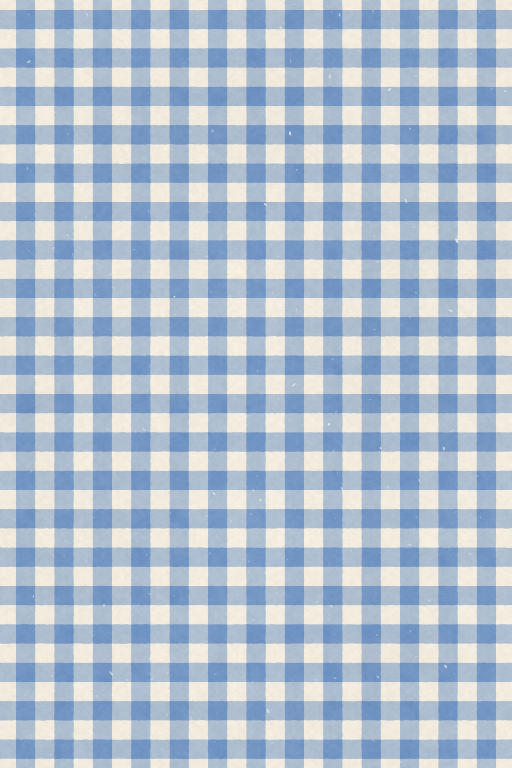
Write a Shadertoy shader that draws this pattern.

```glsl
// Blue and cream gingham check on softly grained paper with pale flecks.

float hash(vec2 p) {
    return fract(sin(dot(p, vec2(127.1, 311.7))) * 43758.5453);
}

float noise(vec2 p) {
    vec2 i = floor(p), f = fract(p);
    f = f * f * (3.0 - 2.0 * f);
    return mix(mix(hash(i), hash(i + vec2(1, 0)), f.x),
               mix(hash(i + vec2(0, 1)), hash(i + vec2(1, 1)), f.x), f.y);
}

float fbm(vec2 p) {
    float sum = 0.0, amp = 0.5;
    for (int i = 0; i < 4; i++) {
        sum += amp * noise(p);
        p = p * 2.03 + 17.3;
        amp *= 0.5;
    }
    return sum;
}

// Coverage of a stripe filling half of each unit, starting at 'start'
float stripe(float x, float start, float aa) {
    float d = abs(fract(x - start + 0.25) - 0.5);
    return 1.0 - smoothstep(0.25 - aa, 0.25 + aa, d);
}

// One randomly turned, slightly stretched fleck in some of the cells
float flecks(vec2 p, float cells, float size, float keep, float pixel) {
    vec2 id = floor(p * cells);
    float seed = hash(id + cells);
    vec2 center = 0.2 + 0.6 * vec2(hash(id + 3.7), hash(id + 9.1));
    vec2 q = (fract(p * cells) - center) / cells;
    float angle = 6.2832 * hash(id + 21.3);
    q = mat2(cos(angle), -sin(angle), sin(angle), cos(angle)) * q;
    q.x /= 1.0 + 1.5 * hash(id + 5.9);
    float radius = size * (0.5 + 0.5 * hash(id + 14.2));
    float dotMask = 1.0 - smoothstep(radius - 0.5 * pixel, radius + 0.5 * pixel, length(q));
    return dotMask * step(seed, keep) * (0.4 + 0.6 * hash(id + 31.4));
}

void mainImage(out vec4 fragColor, in vec2 fragCoord) {
    vec2 p = fragCoord / iResolution.y;
    float pixel = 1.0 / iResolution.y;

    // Twenty repeats down the height, with faintly rough printed edges
    vec2 rough = vec2(noise(p * 260.0), noise(p * 260.0 + 40.0)) - 0.5;
    vec2 g = p * 20.0 + rough * 0.012;
    float aa = 20.0 * pixel * 0.55;
    float column = stripe(g.x, 0.417, aa);
    float row = stripe(g.y, 0.24, aa);

    // Cream ground, pale single stripes, deeper crossings
    vec3 cream = vec3(0.95, 0.925, 0.875);
    vec3 pale = vec3(0.68, 0.745, 0.815);
    vec3 blue = vec3(0.45, 0.585, 0.765);
    vec3 col = mix(mix(cream, pale, column), mix(pale, blue, column), row);

    // Uneven ink and paper grain
    float ink = max(column, row);
    col = mix(col, cream, ink * 0.16 * (fbm(p * 45.0) - 0.45));
    col += 0.025 * (fbm(p * 6.0) - 0.47);
    col += 0.04 * (fbm(p * 170.0) - 0.47);
    col += 0.018 * (noise(p * 500.0) - 0.5);

    // Worn flecks, many faint and few bright
    float wear = 0.35 * flecks(p, 38.0, 0.0011, 0.35, pixel);
    wear = max(wear, 0.85 * flecks(p + 0.37, 13.0, 0.0016, 0.4, pixel));
    col = mix(col, vec3(0.95, 0.94, 0.91), wear);

    fragColor = vec4(clamp(col, 0.0, 1.0), 1.0);
}
```
